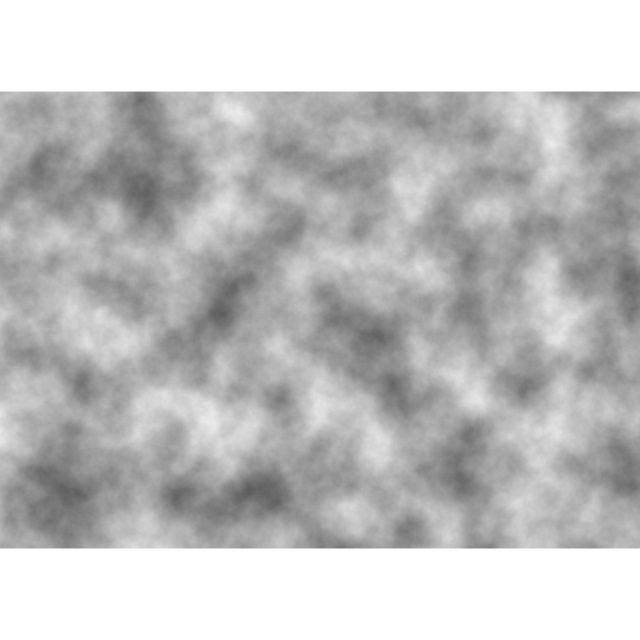
A Shadertoy shader for this texture:

```glsl
// Soft grey clouds in a wide horizontal band between plain white margins.
// The clouds are fractal gradient noise: six octaves, each at twice the
// frequency and half the strength, turned to hide the lattice.

// Random unit vector for a lattice point
vec2 latticeGradient(ivec2 cell) {
    uvec2 q = uvec2(cell) * uvec2(1597334673u, 3812015801u);
    uint h = q.x ^ q.y;
    h = (h ^ (h >> 15)) * 2246822519u;
    h = (h ^ (h >> 13)) * 3266489917u;
    h ^= h >> 16;
    float angle = 6.28319 * float(h & 65535u) / 65536.0;
    return vec2(cos(angle), sin(angle));
}

// Gradient noise around zero with quintic blending
float gradientNoise(vec2 p) {
    ivec2 cell = ivec2(floor(p));
    vec2 f = fract(p);
    vec2 blend = f * f * f * (f * (f * 6.0 - 15.0) + 10.0);
    vec4 corner;
    for (int i = 0; i < 4; i++) {
        ivec2 offset = ivec2(i & 1, i >> 1);
        corner[i] = dot(latticeGradient(cell + offset), f - vec2(offset));
    }
    vec2 rows = mix(corner.xz, corner.yw, blend.x);
    return mix(rows.x, rows.y, blend.y);
}

float cloudNoise(vec2 p) {
    float sum = 0.0;
    float strength = 1.0;
    mat2 turnAndDouble = 2.0 * mat2(0.8, 0.6, -0.6, 0.8);
    for (int octave = 0; octave < 6; octave++) {
        sum += strength * gradientNoise(p);
        p = turnAndDouble * p + 17.3;
        strength *= 0.5;
    }
    return sum;
}

void mainImage(out vec4 fragColor, in vec2 fragCoord) {
    vec2 uv = fragCoord / iResolution.y;
    float pixel = 1.0 / iResolution.y;

    // Cloud brightness varies around a mid-light grey
    float grey = clamp(0.66 + 0.39 * cloudNoise(uv * 8.0 + 3.7), 0.0, 1.0);

    // Band centred vertically, with edges one pixel soft
    float edgeDistance = 0.357 - abs(uv.y - 0.5);
    float band = clamp(edgeDistance / pixel + 0.5, 0.0, 1.0);

    fragColor = vec4(vec3(mix(1.0, grey, band)), 1.0);
}
```
